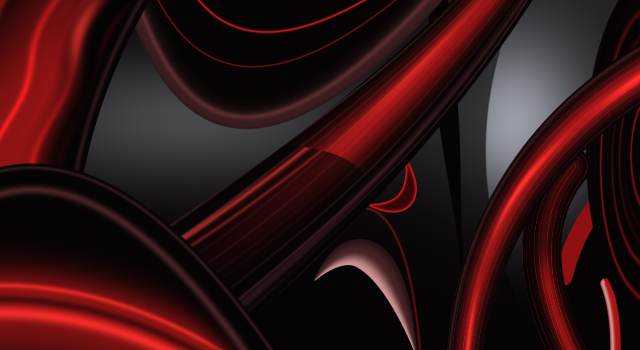
Write a Shadertoy shader that draws this background.

```glsl
// Glossy red and black tubes sweeping over a smoky grey backdrop.
#define RED vec3(.66, .075, .075)
#define HOT vec3(1., .24, .2)
#define BLACK vec3(.022, .012, .014)
#define BROWN vec3(.27, .13, .14)
#define PINK vec3(.8, .57, .57)
#define SMOKE vec3(.47, .49, .52)
#define LINE_WIDTH .0035

float sq(float x) { return x * x; }
float bump(float x, float center, float width) { return exp(-sq((x - center) / width)); }

// Lays a colour over the inside (negative side) of a distance.
void paint(inout vec3 col, vec3 skin, float d) {
  float e = .8 / iResolution.y;
  col = mix(skin, col, smoothstep(-e, e, d));
}

// Signed distance to a quadratic curve (positive on its left), position along it.
vec2 curve(vec2 p, vec2 a, vec2 b, vec2 c) {
  vec2 k = a - 2. * b + c, m = 2. * (b - a), v, g;
  float t = 0., best = 1e9;
  for (int i = 0; i <= 12; i++) {
    float s = float(i) / 12.;
    v = a + s * (m + s * k) - p;
    if (dot(v, v) < best) { best = dot(v, v); t = s; }
  }
  for (int i = 0; i < 4; i++) {
    v = a + t * (m + t * k) - p;
    g = m + 2. * t * k;
    float slope = max(dot(g, g) + 2. * dot(v, k), .2 * dot(g, g));
    t = clamp(t - dot(v, g) / slope, 0., 1.);
  }
  v = p - a - t * (m + t * k);
  g = m + 2. * t * k;
  return vec2(length(v) * (g.x * v.y < g.y * v.x ? -1. : 1.), t);
}

// Fine reflections from layered sines.
float streaks(float u, float t) {
  float w = u + .04 * sin(7. * t + 3. * u);
  return pow(.5 + .25 * sin(31. * w) + .25 * sin(53. * w + 4. * t), 5.);
}

vec3 backdrop(vec2 p) {
  float left = .55 * bump(p.x, .55, .55) * bump(p.y, .66, .19);
  float right = bump(p.x, 1.47, .2) * bump(p.y, .64, .25);
  float haze = .22 * smoothstep(.1, .8, p.y) * smoothstep(.9, 1.5, p.x);
  float panel = p.x - 1.388 - .5 * sq(p.y - .57);
  right *= mix(.16, 1., smoothstep(-.003, .003, panel));
  vec3 col = BLACK + SMOKE * (left + right + haze);
  float post = abs(p.x - 1.279 - .094 * (.69 - p.y));
  paint(col, BLACK, post - mix(.004, .03, smoothstep(.22, .72, p.y)));
  return col;
}

void upperLoop(inout vec3 col, vec2 p) {
  float d = curve(p, vec2(.357, 1), vec2(.602, .245), vec2(1.298, 1.036)).x;
  vec3 skin = BLACK + BROWN * (.75 * bump(d, .018, .035) + .6 * bump(d, .035, .008));
  float high = curve(p, vec2(.56, 1.01), vec2(.714, .807), vec2(1.06, 1.01)).x;
  float low = curve(p, vec2(.452, 1), vec2(.655, .614), vec2(1.143, 1.01)).x;
  skin += RED * (1.1 * bump(high, 0., LINE_WIDTH) + .6 * bump(low, 0., LINE_WIDTH * .7));
  paint(col, skin, -d);
}

void archAndLeaf(inout vec3 col, vec2 p) {
  vec2 c = curve(p, vec2(.9, .202), vec2(1.081, .426), vec2(1.19, -.012));
  float w = .003 + .041 * sin(3.14 * c.y), u = c.x / w;
  vec3 skin = mix(PINK, BROWN, smoothstep(-.9, .2, u)) * (1. - .45 * smoothstep(.2, 1., u));
  paint(col, skin, abs(c.x) - w);
  c = curve(p, vec2(1.16, .548), vec2(1.21, .38), vec2(1.05, .415));
  w = .022 * sin(3.14 * c.y) + .002;
  paint(col, RED * (.3 + bump(abs(c.x), w, .006)), abs(c.x) - w);
  float wire = curve(p, vec2(1.048, .405), vec2(1.167, .38), vec2(1.2, 0)).x;
  col += .5 * RED * bump(wire, 0., LINE_WIDTH);
}

void diagonalTube(inout vec3 col, vec2 p) {
  vec2 c = curve(p, vec2(1.476, 1.076), vec2(1.095, .576), vec2(.476, .131));
  float t = c.y, w = mix(.08, .19, t), u = c.x / w;
  float lit = 1. - smoothstep(.545, .55, t + .035 * u - .04 * u * u);
  float body = mix(.32 * smoothstep(1.05, .5, t), .85, lit);
  vec3 skin = BLACK + RED * body * bump(u, -.2, .42);
  skin += HOT * .28 * lit * bump(u, -.42 + .2 * t, .12) * bump(t, .3, .2);
  skin += HOT * (1. - lit) * (.55 * bump(u, -.68, .045) + .3 * bump(u, -.34 - .2 * t, .03));
  skin += BROWN * streaks(u, t) * (.25 + .5 * smoothstep(.3, .8, abs(u)));
  skin += BROWN * .5 * bump(u, .72, .07);
  paint(col, skin, abs(c.x) - w);
}

void leftFlow(inout vec3 col, vec2 p) {
  float d = -curve(p, vec2(.488, 1.095), vec2(.276, .776), vec2(.226, .429)).x;
  float swirl = d + .018 * sin(9. * p.y + 2.) + .01 * sin(19. * p.y);
  float body = smoothstep(.07, .19, swirl) * smoothstep(-.1, .35, p.x + .9 * (1. - p.y));
  vec3 skin = BLACK + RED * body * .8 + BROWN * .5 * bump(d, .022, .007);
  skin += RED * .6 * streaks(1.8 * swirl, p.y) * smoothstep(.03, .1, d);
  skin += HOT * .5 * bump(swirl, .115, .018) * bump(p.y, .92, .1);
  paint(col, skin, -d);
}

void dome(inout vec3 col, vec2 p) {
  float d = -curve(p, vec2(-.143, .464), vec2(.305, .733), vec2(.821, -.048)).x;
  float h = p.y + .47 * p.x * p.x, fade = smoothstep(.06, .16, d);
  vec3 skin = RED * (.85 * bump(h, .15, .085) + .45 * bump(h, .03, .07));
  skin += HOT * (.35 * bump(h, .185, .008) + .4 * bump(h, .105, .018));
  skin = BLACK + skin * fade * (1. - .55 * bump(h, .145, .014));
  skin += BROWN * (.9 * bump(d, .075, .012) + .6 * bump(d, .012, .005));
  paint(col, skin, -d);
}

void rightRings(inout vec3 col, vec2 p) {
  // Dark hollow, sliver, oval and inner arc.
  paint(col, BLACK, length((p - vec2(1.75, .1)) * vec2(1, .57)) - .17);
  float d = curve(p, vec2(1.71, .42), vec2(1.64, .33), vec2(1.61, .21)).x;
  paint(col, RED * .85, abs(d) - .026);
  d = curve(p, vec2(1.73, .19), vec2(1.765, .1), vec2(1.757, -.05)).x;
  paint(col, mix(RED, PINK, bump(d, -.008, .006)), abs(d) - .015);
  d = length((p - vec2(1.881, .571)) / vec2(.207, .512));
  float glint = streaks(1.3 * d, p.y) * smoothstep(1., .85, d);
  paint(col, BLACK + RED * .65 * glint, (d - 1.) * .2);
  vec2 c = curve(p, vec2(1.631, .524), vec2(1.464, .321), vec2(1.631, -.024));
  float w = .056, u = c.x / w;
  float body = bump(u, .15, .4) * mix(.3, .8, smoothstep(.45, .7, c.y));
  paint(col, BLACK + RED * (body + .4 * streaks(u, c.y)), abs(c.x) - w);
  // Main bright ring.
  c = curve(p, vec2(1.905, .829), vec2(1.362, .536), vec2(1.324, -.071));
  w = mix(.078, .052, c.y);
  u = c.x / w;
  vec3 skin = BLACK + RED * bump(u, .02, .5) * mix(1.05, .7, c.y);
  skin += HOT * bump(u, .12 * sin(8. * c.y), .13) * (.25 + .2 * sin(14. * c.y + 1.));
  skin += BROWN * (.6 * bump(u, -.85, .06) + .4 * streaks(u, c.y));
  paint(col, skin, abs(c.x) - w);
}

void mainImage(out vec4 fragColor, in vec2 fragCoord) {
  vec2 p = fragCoord / iResolution.y;
  vec3 col = backdrop(p);
  upperLoop(col, p);
  archAndLeaf(col, p);
  diagonalTube(col, p);
  leftFlow(col, p);
  dome(col, p);
  rightRings(col, p);
  fragColor = vec4(clamp(col, 0., 1.), 1.);
}
```
